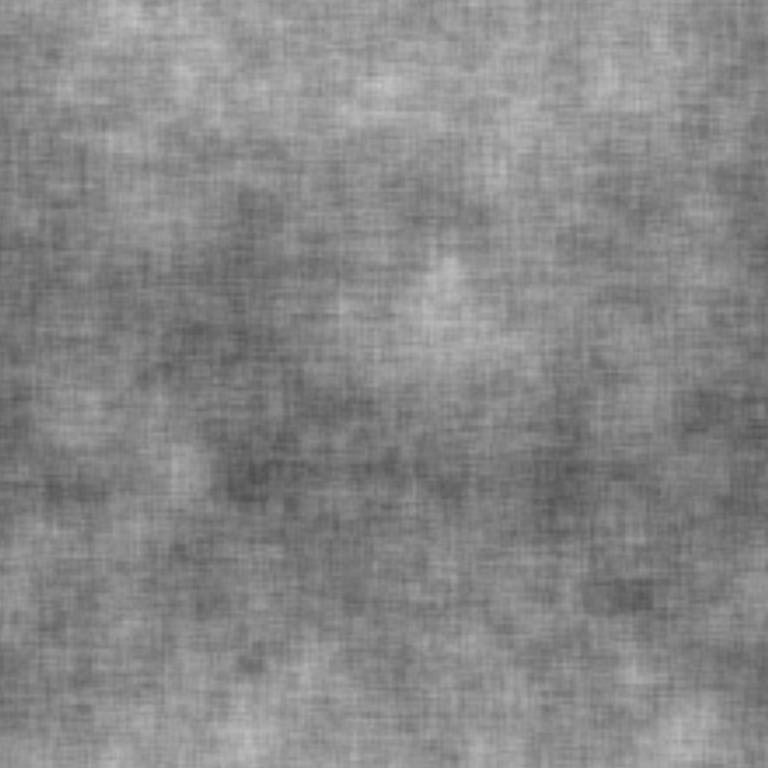
A three.js fragment shader for this texture:

```glsl
// Mottled grey cloth: soft cloudy blotches under a faint woven cross-grain, tileable.
#define MEAN_GREY 0.516
#define CLOUD_CELLS 3.0
#define CLOUD_OCTAVES 7
#define CLOUD_AMOUNT 0.088
#define CLOUD_GAIN 0.75
#define WEAVE_CELLS vec2(10.0, 110.0)
#define WEAVE_LAYERS 2
#define WEAVE_AMOUNT 0.026

varying vec2 vUv;

float hash(vec2 cell, float seed) {
  vec3 p = fract(vec3(cell.xyx + seed * 17.3) * vec3(0.1031, 0.1030, 0.0973));
  p += dot(p, p.yzx + 33.33);
  return fract((p.x + p.y) * p.z);
}

// Value noise from -1 to 1 that wraps after a whole number of cells.
float wrapNoise(vec2 uv, vec2 cells, float seed) {
  vec2 shift = vec2(hash(vec2(3.0, 7.0), seed), hash(vec2(11.0, 5.0), seed));
  vec2 p = uv * cells + shift;
  vec2 i = floor(p);
  vec2 f = p - i;
  vec2 blend = f * f * f * (f * (f * 6.0 - 15.0) + 10.0);
  vec2 low = mod(i, cells);
  vec2 high = mod(i + 1.0, cells);
  float bottom = mix(hash(low, seed), hash(vec2(high.x, low.y), seed), blend.x);
  float top = mix(hash(vec2(low.x, high.y), seed), hash(high, seed), blend.x);
  return 2.0 * mix(bottom, top, blend.y) - 1.0;
}

// Octaves from broad blotches down to fine grain.
float clouds(vec2 uv) {
  float sum = 0.0;
  float amount = CLOUD_AMOUNT;
  vec2 cells = vec2(CLOUD_CELLS);
  for (int octave = 0; octave < CLOUD_OCTAVES; octave++) {
    sum += amount * wrapNoise(uv, cells, float(octave) + 1.0);
    amount *= CLOUD_GAIN;
    cells *= 2.0;
  }
  return sum;
}

// Thin threads running across and up, from long to short.
float weave(vec2 uv) {
  float sum = 0.0;
  vec2 cells = WEAVE_CELLS;
  for (int layer = 0; layer < WEAVE_LAYERS; layer++) {
    float seed = 20.0 + 2.0 * float(layer);
    sum += wrapNoise(uv, cells, seed);
    sum += 0.85 * wrapNoise(uv, cells.yx, seed + 1.0);
    cells *= vec2(4.0, 2.0);
  }
  return WEAVE_AMOUNT * sum;
}

void main() {
  float grey = MEAN_GREY + clouds(vUv) + weave(vUv);
  gl_FragColor = vec4(vec3(clamp(grey, 0.0, 1.0)), 1.0);
}
```
